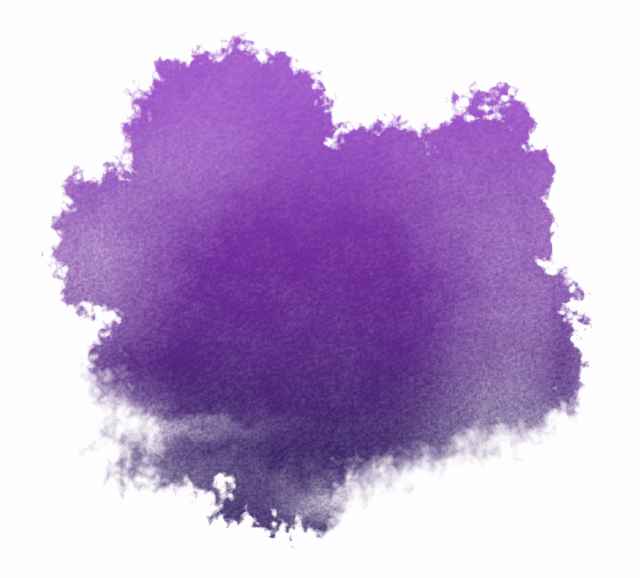
Give the GLSL for this background, as a WebGL 2 fragment shader.

```glsl
#version 300 es
precision highp float;
// A violet watercolour stain on white paper. Rounded blobs are joined into one
// distance field, frayed by fractal gradient noise, then filled with pigment
// that darkens downward and thins into pale washes near the sides.

uniform vec2 u_resolution;
out vec4 outColor;

vec2 gradientAt(vec2 cell) {
    vec3 h = fract(cell.xyx * vec3(0.1031, 0.1030, 0.0973));
    h += dot(h, h.yzx + 33.33);
    float angle = 6.2832 * fract((h.x + h.y) * h.z);
    return vec2(cos(angle), sin(angle));
}

float noise(vec2 p) {
    vec2 i = floor(p), f = fract(p);
    vec2 u = f * f * f * (f * (f * 6.0 - 15.0) + 10.0);
    vec2 e = vec2(1.0, 0.0);
    float low = mix(dot(gradientAt(i), f), dot(gradientAt(i + e), f - e), u.x);
    float high = mix(dot(gradientAt(i + e.yx), f - e.yx),
                     dot(gradientAt(i + 1.0), f - 1.0), u.x);
    return mix(low, high, u.y);
}

float fbm(vec2 p) {
    float sum = 0.0, amplitude = 0.6;
    for (int i = 0; i < 5; i++) {
        sum += amplitude * noise(p);
        p = mat2(1.6, 1.2, -1.2, 1.6) * p + 5.3;
        amplitude *= 0.55;
    }
    return sum;
}

// Approximate distance to a slightly squared ellipse
float blob(vec2 p, vec2 center, vec2 radius) {
    vec2 q = pow(abs(p - center) / radius + 1e-4, vec2(2.6));
    return (pow(q.x + q.y, 1.0 / 2.6) - 1.0) * min(radius.x, radius.y);
}

float join(float a, float b) {
    float h = max(0.016 - abs(a - b), 0.0) / 0.016;
    return min(a, b) - h * h * 0.004;
}

float stain(vec2 p) {
    float d = blob(p, vec2(0.521, 0.414), vec2(0.352, 0.273));    // body
    d = join(d, blob(p, vec2(0.361, 0.641), vec2(0.164, 0.186))); // upper left
    d = join(d, blob(p, vec2(0.247, 0.525), vec2(0.163, 0.130))); // left
    d = join(d, blob(p, vec2(0.751, 0.564), vec2(0.106, 0.184))); // upper right
    d = join(d, blob(p, vec2(0.770, 0.362), vec2(0.138, 0.158))); // lower right
    d = join(d, blob(p, vec2(0.452, 0.160), vec2(0.120, 0.091))); // tail
    d = join(d, blob(p, vec2(0.306, 0.199), vec2(0.142, 0.062))); // lower left
    d = join(d, blob(p, vec2(0.260, 0.316), vec2(0.126, 0.076))); // left shelf
    return join(d, blob(p, vec2(0.592, 0.640), vec2(0.085, 0.072)));
}

// Soft elliptical spot, 1 at its centre
float spot(vec2 p, vec2 center, vec2 radius) {
    vec2 q = (p - center) / radius;
    return exp(-dot(q, q));
}

void main() {
    vec2 p = gl_FragCoord.xy / u_resolution.x;
    float cloud = fbm(p * 7.0 + 3.0);
    float fray = fbm(p * 23.0 + 11.0);
    float grain = noise(p * 235.0) + 0.7 * noise(p * 130.0 + 8.0);
    float fiber = noise(mat2(0.9, -0.44, 0.44, 0.9) * p * vec2(70.0, 170.0));

    // Frayed outline: broad bends, coral-like nicks and hanging wisps
    vec2 bent = p + 0.018 * vec2(cloud, fbm(p * 9.0 + 21.0));
    bent += 0.016 * vec2(fray, fbm(p * 34.0 + 41.0));
    float low = 1.0 - smoothstep(0.14, 0.33, p.y);
    float d = stain(bent) + 0.052 * fray + 0.022 * abs(noise(p * 62.0)) - 0.006;
    d += 0.03 * low * noise(vec2(p.x * 55.0 + 4.0 * cloud, p.y * 16.0));

    // The rim is crisp above and bleeds away in the lower corners
    float bleedRight = low * smoothstep(0.45, 0.64, p.x);
    float bleedLeft = (1.0 - smoothstep(0.28, 0.38, p.y)) * (1.0 - smoothstep(0.2, 0.36, p.x));
    float softness = 0.013 + 0.085 * bleedRight + 0.035 * bleedLeft;
    float cover = 1.0 - smoothstep(-softness, 0.003, d);

    // Pigment: bright orchid above, deep indigo below
    float level = p.y + 0.03 * cloud;
    vec3 pigment = mix(vec3(0.22, 0.14, 0.39), vec3(0.42, 0.16, 0.60), smoothstep(0.13, 0.52, level));
    pigment = mix(pigment, vec3(0.60, 0.31, 0.78), smoothstep(0.45, 0.78, level));

    // Dense core, thin washes around it
    float core = length((p - vec2(0.475, 0.37)) / vec2(0.30, 0.43)) + 0.25 * cloud;
    float sideDensity = mix(0.68, 0.92, smoothstep(0.50, 0.74, p.y));
    float density = mix(0.96, sideDensity, smoothstep(0.50, 1.10, core));
    density -= 0.12 * spot(p, vec2(0.31, 0.66), vec2(0.11, 0.09));
    density -= 0.10 * spot(p, vec2(0.14, 0.50), vec2(0.08, 0.06));
    density += 0.15 * spot(p, vec2(0.20, 0.34), vec2(0.10, 0.04));
    density += 0.15 * spot(p, vec2(0.88, 0.34), vec2(0.03, 0.09));
    density -= 0.12 * spot(p, vec2(0.74, 0.24), vec2(0.12, 0.08));

    // Pale streak across the lower left and clouded end of the tail
    vec2 drift = p + 0.04 * vec2(cloud, fray);
    density -= 0.40 * spot(drift, vec2(0.25, 0.233), vec2(0.14, 0.020));
    density -= 0.55 * spot(drift, vec2(0.52, 0.113), vec2(0.08, 0.032));
    density -= 0.15 * spot(drift, vec2(0.34, 0.16), vec2(0.16, 0.04));

    // Paper tooth shows most where the wash is thin
    density += 0.09 * cloud + 0.08 * fray;
    density += (0.10 + 0.16 * (1.0 - density)) * grain + 0.06 * fiber;
    density = clamp(density, 0.0, 1.0) * cover;
    pigment *= 1.0 + 0.07 * grain;

    vec3 paper = vec3(1.0, 0.995, 1.0) - 0.008 * abs(grain);
    outColor = vec4(mix(paper, pigment, density), 1.0);
}
```
